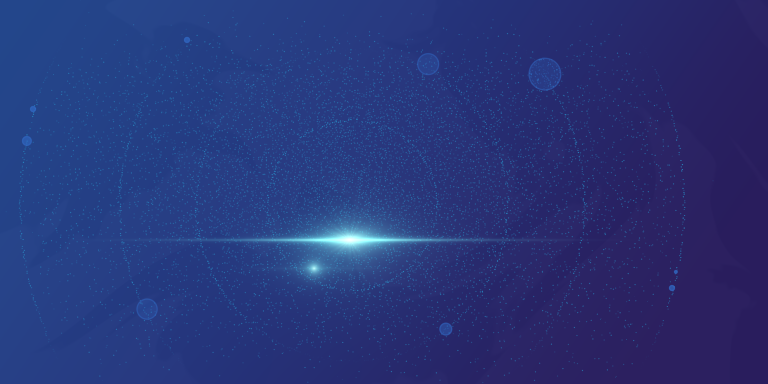
This background is drawn by a Shadertoy shader. Its source:

```glsl
#define FLARE_POS vec2(0.911, 0.375)
#define SPARK_POS vec2(0.818, 0.301)
#define RING_CENTER vec2(0.917, 0.466)
#define RING_RADII vec4(0.221, 0.406, 0.605, 0.864)
#define DOT_CELL 0.0062
#define DOT_RADIUS 0.0014
#define DOT_SPACING 0.0055
#define DOT_COLOR vec3(0.15, 0.56, 0.78)
#define GLOW_COLOR vec3(0.30, 0.84, 0.88)
#define BUBBLE_COLOR vec3(0.19, 0.41, 0.77)
#define LAND_CONTRAST 0.012

// Bubble centre and radius
const vec3 bubbles[9] = vec3[9](
    vec3(1.115, 0.833, 0.029), vec3(1.419, 0.807, 0.043), vec3(0.383, 0.195, 0.028),
    vec3(1.161, 0.143, 0.017), vec3(0.070, 0.633, 0.013), vec3(0.086, 0.716, 0.008),
    vec3(0.487, 0.896, 0.008), vec3(1.750, 0.250, 0.008), vec3(1.760, 0.292, 0.005));

vec3 hash32(vec2 p) {
    vec3 q = fract(vec3(p.xyx) * vec3(0.1031, 0.1030, 0.0973));
    q += dot(q, q.yxz + 33.33);
    return fract((q.xxy + q.yzz) * q.zyx);
}

float disc(float dist, float radius, float px) {
    return 1.0 - smoothstep(radius - 0.7 * px, radius + 0.7 * px, dist);
}

vec3 screen(vec3 base, vec3 light) {
    return 1.0 - (1.0 - base) * (1.0 - clamp(light, 0.0, 1.0));
}

vec3 backdrop(vec2 p) {
    float t = 0.36 * p.x + 0.25 * (1.0 - p.y);
    vec3 color = mix(vec3(0.145, 0.28, 0.55), vec3(0.15, 0.21, 0.49), smoothstep(0.0, 0.5, t));
    return mix(color, vec3(0.165, 0.12, 0.37), smoothstep(0.36, 0.86, t));
}

// Faint land masses from warped, layered sines
float land(vec2 p) {
    float height = 0.0, amp = 1.0;
    vec2 q = p * 4.0 + 1.3;
    for (int i = 0; i < 5; i++) {
        q += 0.5 * sin(q.yx * 1.4 + float(i));
        height += amp * sin(q.x) * sin(q.y);
        q = mat2(1.5, 1.1, -1.1, 1.5) * q;
        amp *= 0.55;
    }
    return smoothstep(0.05, 0.15, height);
}

// Cellular field of dots; density is the share of filled cells
float dotField(vec2 p, float density, float px) {
    vec2 cell = floor(p / DOT_CELL);
    float light = 0.0;
    for (int y = -1; y <= 1; y++)
    for (int x = -1; x <= 1; x++) {
        vec2 id = cell + vec2(x, y);
        vec3 rnd = hash32(id + 17.0);
        float shine = step(rnd.z, density) * (0.25 + 0.75 * fract(rnd.z * 97.0));
        light = max(light, shine * disc(distance(p, (id + rnd.xy) * DOT_CELL), DOT_RADIUS, px));
    }
    return light;
}

// Dots strung along a circle, fading towards its top and bottom
float dottedRing(vec2 q, float radius, float px) {
    float count = floor(6.2832 * radius / DOT_SPACING);
    float turn = (atan(q.y, q.x) / 6.2832 + 0.5) * count;
    vec3 rnd = hash32(vec2(mod(floor(turn), count), radius * 531.0));
    vec2 offset = vec2((fract(turn) - 0.3 - 0.4 * rnd.x) * DOT_SPACING,
                       length(q) - radius - (rnd.y - 0.5) * 0.006);
    float fade = 1.0 - smoothstep(0.20, 0.44, abs(q.y));
    return disc(length(offset), DOT_RADIUS, px) * step(0.3, rnd.z) * rnd.z * fade;
}

float streak(vec2 q, float reach, float thickness) {
    float taper = max(1.0 - abs(q.x) / reach, 0.0);
    return taper * taper * exp(-abs(q.y) / (thickness * (0.3 + taper)));
}

void mainImage(out vec4 fragColor, in vec2 fragCoord) {
    float px = 1.0 / iResolution.y;
    vec2 p = fragCoord * px;
    vec3 color = backdrop(p) + LAND_CONTRAST * (land(p) - 0.5);

    // Scattered dots, thickest around the middle of the rings
    vec2 q = p - RING_CENTER;
    float r = length(q);
    float density = 0.13 + 0.50 * exp(-dot(q, q) * 5.0);
    density *= mix(0.45, 1.0, smoothstep(-0.30, 0.0, q.y));
    density *= 1.0 - smoothstep(0.25, 0.52, abs(q.y));
    density *= 1.0 - smoothstep(RING_RADII.w - 0.06, RING_RADII.w + 0.01, r);
    color = mix(color, DOT_COLOR, 0.68 * dotField(p, density, px));

    for (int i = 0; i < 4; i++)
        color = mix(color, DOT_COLOR, 0.95 * dottedRing(q, RING_RADII[i], px));

    // Bubbles: large ones are sheer with a rim, small ones solid
    for (int i = 0; i < 9; i++) {
        vec3 b = bubbles[i];
        float d = distance(p, b.xy);
        float rim = disc(abs(d - b.z + 0.002), 0.0015, px);
        float fill = mix(0.70, 0.24, smoothstep(0.008, 0.025, b.z));
        float grain = 0.45 * dotField(p, 0.8, px) * smoothstep(0.030, 0.043, b.z);
        color = mix(color, BUBBLE_COLOR, disc(d, b.z, px) * min(fill + grain, 1.0));
        color = mix(color, BUBBLE_COLOR, 0.45 * rim);
    }

    // Main flare: halo, rays, tapered streak and white core
    vec2 f = p - FLARE_POS;
    float fr = length(f);
    float angle = atan(f.y, f.x);
    float ray = 0.5 + 0.5 * sin(angle * 14.0 + 2.0 * sin(angle * 5.0));
    float halo = 0.75 * exp(-length(f * vec2(0.36, 1.0)) / 0.028)
               + 0.22 * exp(-fr / 0.08) + 0.12 * ray * exp(-fr / 0.045);
    float beam = 0.85 * streak(f, 0.82, 0.0035) + 0.60 * streak(f, 0.36, 0.009);
    color = screen(color, GLOW_COLOR * (halo + beam));
    color = screen(color, vec3(1.0, 0.9, 0.9) * exp(-length(f * vec2(0.5, 1.0)) / 0.011));
    color = screen(color, vec3(0.5) * streak(f, 0.34, 0.003));

    // Small companion spark
    vec2 s = p - SPARK_POS;
    float spark = 0.80 * exp(-length(s) / 0.014) + 0.18 * exp(-length(s * vec2(0.5, 1.0)) / 0.03)
                + 0.14 * streak(s, 0.28, 0.007);
    color = screen(color, GLOW_COLOR * spark);
    color = screen(color, vec3(0.6) * exp(-length(s) / 0.006));

    fragColor = vec4(clamp(color, 0.0, 1.0), 1.0);
}
```
